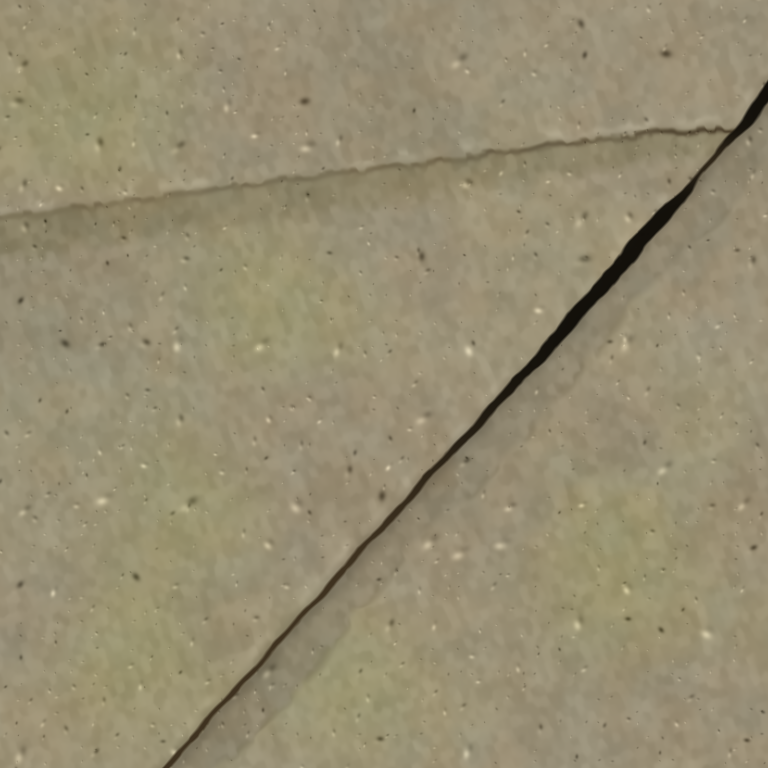
Give the GLSL for this texture, as a WebGL 1 fragment shader.

```glsl
precision highp float;
// Weathered sandy stone with a diagonal dark crack, a shallow ledge and scattered pits.
uniform vec2 u_resolution;

const vec3 STONE = vec3(0.605, 0.563, 0.468);
const vec3 OLIVE = vec3(0.595, 0.570, 0.425);
const vec3 GREY_GREEN = vec3(0.570, 0.550, 0.455);
const vec3 SHADE = vec3(0.525, 0.490, 0.405);
const vec3 LEDGE_SHADE = vec3(0.525, 0.490, 0.375);
const vec3 EDGE_DARK = vec3(0.30, 0.25, 0.17);
const vec3 CRACK_BROWN = vec3(0.23, 0.18, 0.11);
const vec3 CRACK_BLACK = vec3(0.055, 0.045, 0.025);
const float CRACK_START = 0.215;   // x where the crack meets the bottom
const float CRACK_SLOPE = 0.90;    // x gained per unit of y
const float LEDGE_START = 0.720;   // y where the ledge meets the left side
const float LEDGE_SLOPE = 0.130;
const float GRAIN = 0.085;
const float PIT_STRENGTH = 0.24;

vec2 hash2(vec2 p) {
  vec3 q = fract(vec3(p.xyx) * vec3(0.1031, 0.1030, 0.0973));
  q += dot(q, q.yzx + 33.33);
  return fract((q.xx + q.yz) * q.zy);
}

// Smooth cellular noise: each cell centre spreads a random value, about -0.5 to 0.5.
float mottle(vec2 p) {
  vec2 cell = floor(p);
  float total = 0.0, weight = 0.0001;
  for (int j = -1; j <= 1; j++) {
    for (int i = -1; i <= 1; i++) {
      vec2 id = cell + vec2(float(i), float(j));
      vec2 r = id + 0.2 + 0.6 * hash2(id) - p;
      float w = exp(-5.0 * dot(r, r));
      total += w * (hash2(id + 57.0).x - 0.5);
      weight += w;
    }
  }
  return total / weight;
}

// Scattered pits and grains, lit from one side: negative is dark, positive is light.
float pits(vec2 p, float density) {
  vec2 id = floor(p);
  vec2 pick = hash2(id + 11.0);
  vec2 r = fract(p) - 0.32 - 0.36 * hash2(id);
  float size = mix(0.07, 0.14, pick.y);
  float angle = 6.28 * hash2(id + 29.0).x;
  vec2 axis = vec2(cos(angle), sin(angle));
  r += axis * dot(r, axis) * 0.45;
  vec2 lit = size * vec2(-0.6, -0.7);
  float bright = exp(-dot(r - lit, r - lit) / (size * size));
  float dark = exp(-dot(r + lit, r + lit) / (size * size));
  float balance = hash2(id + 83.0).y;
  return step(pick.x, density) * (bright * balance - dark * (1.15 - balance));
}

float blob(vec2 p, vec2 centre, float radius) {
  vec2 r = (p - centre) / radius;
  return exp(-dot(r, r));
}

float bump(float x, float centre, float width) {
  float t = (x - centre) / width;
  return exp(-t * t);
}

void main() {
  vec2 uv = gl_FragCoord.xy / u_resolution;
  float px = 1.0 / min(u_resolution.x, u_resolution.y);
  vec2 slant = vec2(uv.x + 0.35 * uv.y, uv.y - 0.35 * uv.x);
  float broad = mottle(uv * 8.0 + 3.0);
  float medium = mottle(slant * vec2(34.0, 27.0));
  float fine = mottle(slant * vec2(95.0, 72.0));

  // Broad olive and grey-green tints
  float olive = blob(uv, vec2(0.10, 0.87), 0.15) + blob(uv, vec2(0.34, 0.62), 0.12)
    + blob(uv, vec2(0.80, 0.28), 0.15) + blob(uv, vec2(0.46, 0.12), 0.10)
    + blob(uv, vec2(0.18, 0.14), 0.14) + blob(uv, vec2(0.25, 0.35), 0.10);
  float green = blob(uv, vec2(0.07, 0.52), 0.16) + 0.6 * blob(uv, vec2(0.53, 0.82), 0.12);
  vec3 color = mix(STONE, OLIVE, clamp(0.8 * olive + 0.7 * broad, 0.0, 1.0));
  color = mix(color, GREY_GREEN, clamp(0.6 * green + 0.4 * medium, 0.0, 0.7));

  // Signed distance across the crack; positive lies to its right
  float wobble = 0.0015 * sin(uv.y * 61.0) + 0.001 * sin(uv.y * 143.0 + 1.0);
  float crackX = CRACK_START + CRACK_SLOPE * uv.y + 0.006 * bump(uv.y, 0.54, 0.14)
    - 0.010 * smoothstep(0.83, 0.90, uv.y) + wobble;
  float across = (uv.x - crackX) * inversesqrt(1.0 + CRACK_SLOPE * CRACK_SLOPE);
  float leftSide = 1.0 - smoothstep(-0.006, 0.002, across);

  // Worn strip along the right of the crack
  float stripEdge = 0.052 + 0.007 * sin(uv.y * 19.0) + 0.012 * medium + 0.006 * fine;
  float strip = smoothstep(0.0, 0.006, across)
    * (1.0 - smoothstep(stripEdge - 0.008, stripEdge + 0.006, across));
  color = mix(color, SHADE, strip * (0.60 + 0.5 * broad));
  color -= 0.045 * bump(across, stripEdge, 0.005) * smoothstep(-0.05, 0.25, medium);

  // Ledge: crisp upper lip, soft shade below it
  float lip = LEDGE_START + LEDGE_SLOPE * uv.x - 0.010 * smoothstep(0.84, 0.96, uv.x)
    + 0.0015 * sin(uv.x * 90.0) + 0.006 * fine;
  float below = lip - uv.y;
  float shadeDepth = mix(0.066, 0.045, uv.x) + 0.012 * medium;
  float ledge = smoothstep(-0.003, 0.003, below)
    * (1.0 - smoothstep(shadeDepth - 0.022, shadeDepth + 0.008, below)) * leftSide;
  color = mix(color, LEDGE_SHADE, 0.72 * ledge);
  float lipWidth = mix(0.005, 0.0042, uv.x);
  float lipDark = 0.24 + 0.25 * smoothstep(0.4, 0.75, uv.x)
    + 0.45 * smoothstep(0.78, 0.93, uv.x) + 0.45 * fine;
  color = mix(color, EDGE_DARK, clamp(lipDark, 0.0, 1.0) * bump(below, 0.004, lipWidth) * leftSide);
  color += 0.05 * bump(below, -0.008, 0.006) * smoothstep(-0.1, 0.3, medium) * leftSide;

  // Grain and pits
  color += GRAIN * (0.35 * broad + 0.45 * medium + 0.65 * fine);
  color += vec3(0.02, 0.0, -0.015) * mottle(uv * 22.0 + 40.0);
  float relief = pits(uv * 19.0 + 5.0, 0.20) + 0.75 * pits(slant * 34.0 + 71.0, 0.20)
    + 0.45 * pits(uv * 61.0 + 23.0, 0.22);
  color += PIT_STRENGTH * relief * vec3(1.0, 0.97, 0.88);

  // Crack: thin and brown below, wide and black in the upper middle
  float opening = smoothstep(0.40, 0.66, uv.y) * (1.0 - smoothstep(0.72, 0.765, uv.y));
  float top = smoothstep(0.80, 0.85, uv.y);
  float halfWidth = 0.0033 + 0.0012 * smoothstep(0.15, 0.45, uv.y) + 0.0050 * opening
    - 0.0018 * bump(uv.y, 0.785, 0.03) + 0.0025 * top + 0.0015 * fine;
  float soft = max(px, 0.0022);
  float gap = 1.0 - smoothstep(halfWidth - soft, halfWidth + soft, abs(across));
  float depth = clamp(smoothstep(0.25, 0.58, uv.y) - 0.65 * bump(uv.y, 0.79, 0.03), 0.0, 1.0);
  color *= 1.0 - 0.14 * bump(across, 0.004, 0.011);
  color += 0.025 * bump(across, -0.015, 0.006) * (0.6 + 2.0 * medium);
  color = mix(color, mix(CRACK_BROWN, CRACK_BLACK, depth), gap * 0.96);

  gl_FragColor = vec4(clamp(color, 0.0, 1.0), 1.0);
}
```
